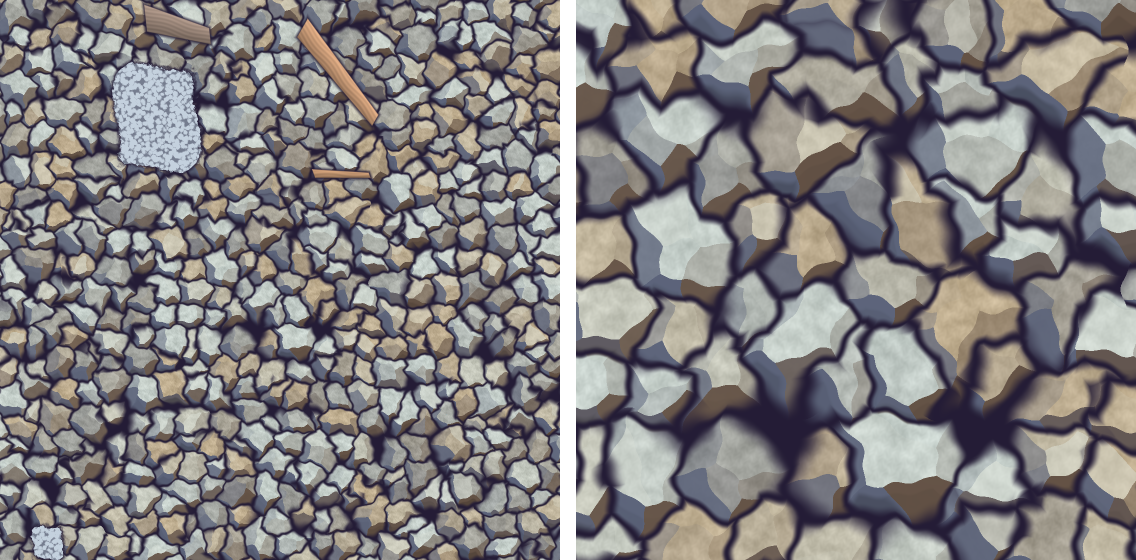
Left, the full canvas; right, a detail of the centre.
A WebGL 1 fragment shader for this texture:

```glsl
precision highp float;
// Crushed gravel seen from above, with a pale slab and a few wood splinters.
// Each stone is a small polyhedron (the minimum of tilted planes); the highest
// stone wins, and its facet slope, creases and cast shadow set the colour.
uniform vec2 u_resolution;

const float STONES_ACROSS = 22.0;
const float TAU = 6.28319;
const vec3 PALE = vec3(0.77, 0.81, 0.79);
const vec3 GREY = vec3(0.59, 0.59, 0.57);
const vec3 TAN = vec3(0.75, 0.68, 0.56);
const vec3 BROWN = vec3(0.39, 0.32, 0.27);
const vec3 SLATE = vec3(0.36, 0.39, 0.48);
const vec3 GAP = vec3(0.14, 0.11, 0.21);
const vec3 LIGHT = vec3(0.16, 0.53, 0.83);

struct Surface { float top; float second; vec2 slope; vec2 id; };

vec2 hash2(vec2 p) {
  vec2 q = vec2(dot(p, vec2(127.1, 311.7)), dot(p, vec2(269.5, 183.3)));
  return fract(sin(q) * 43758.5);
}

// Distance to the nearest scattered point
float cellNoise(vec2 p) {
  vec2 cell = floor(p);
  float nearest = 2.0;
  for (int y = -1; y <= 1; y++)
    for (int x = -1; x <= 1; x++) {
      vec2 c = cell + vec2(float(x), float(y));
      nearest = min(nearest, length(c + hash2(c) - p));
    }
  return nearest;
}

float layeredSines(vec2 p) {
  float sum = 0.0, gain = 0.5;
  for (int i = 0; i < 4; i++) {
    sum += gain * sin(p.x + 1.7 * sin(p.y)) * sin(p.y + 1.3 * sin(p.x * 0.8));
    p = mat2(1.5, 1.2, -1.2, 1.5) * p + 2.3;
    gain *= 0.65;
  }
  return sum;
}

// Height in z, facet slope in xy, of one stone at offset d from its centre
vec3 stoneFacet(vec2 d, vec2 id) {
  vec2 tilt = (hash2(id + 7.3) - 0.5) * 1.1;
  vec3 facet = vec3(tilt, 0.42 + dot(d, tilt));
  for (int k = 0; k < 6; k++) {
    vec2 r = hash2(id + float(k) * 17.1 + 3.0);
    float angle = (float(k) + 0.8 * r.x) * TAU / 6.0 + id.x;
    vec2 dir = vec2(cos(angle), sin(angle));
    float steep = 1.0 + 1.5 * r.x;
    float h = (mix(0.4, 0.72, r.y) - dot(d, dir)) * steep;
    if (h < facet.z) facet = vec3(-dir * steep, h);
  }
  return facet;
}

Surface gravel(vec2 p) {
  Surface s = Surface(-0.4, -0.7, vec2(0.0), vec2(0.0));
  vec2 cell = floor(p);
  for (int y = -1; y <= 1; y++)
    for (int x = -1; x <= 1; x++) {
      vec2 id = cell + vec2(float(x), float(y));
      vec2 d = p - id - 0.12 - 0.76 * hash2(id);
      if (dot(d, d) < 1.2) {
        vec3 f = stoneFacet(d, id);
        f.z += 0.4 * hash2(id + 41.0).x;
        if (f.z > s.top) s = Surface(f.z, s.top, f.xy, id);
        else s.second = max(s.second, f.z);
      }
    }
  return s;
}

vec3 gravelColor(vec2 p, float grain) {
  Surface s = gravel(p);
  vec2 tone = hash2(s.id + 91.0);
  vec3 albedo = mix(TAN, PALE, smoothstep(0.15, 0.65, tone.x));
  albedo = mix(albedo, GREY, 0.8 * smoothstep(0.5, 0.9, tone.y));
  albedo += 0.09 * grain;
  float lit = dot(normalize(vec3(-s.slope, 1.0)), LIGHT);
  vec3 shade = mix(BROWN, SLATE, smoothstep(-0.5, 0.7, s.slope.x));
  vec3 color = mix(shade, albedo, smoothstep(0.0, 0.82, lit));
  color = mix(color, vec3(0.86, 0.88, 0.84), 0.5 * smoothstep(0.86, 1.0, lit));
  // Shadow thrown by the stone towards the light, then dark creases
  float rise = gravel(p + LIGHT.xy * 0.35).top - s.top;
  color = mix(color, shade * 0.75, 0.8 * smoothstep(0.18, 0.42, rise));
  float crease = smoothstep(0.0, 0.26, s.top - s.second);
  return mix(GAP, color, crease * smoothstep(-0.2, 0.24, s.top));
}

// Rough pale slab laid over the ground
vec3 addSlab(vec3 ground, vec2 p, vec2 center, vec2 size, float rough) {
  vec2 d = p - center;
  d += 0.1 * size.x * sin(d.yx * 2.6 / size.x) + 0.004 * rough;
  vec2 q = abs(d) - size * 0.65;
  float dist = length(max(q, 0.0)) + min(max(q.x, q.y), 0.0) - size.x * 0.35;
  float pits = smoothstep(0.35, 0.85, cellNoise(p * 130.0) + 0.35 * rough);
  vec3 face = mix(vec3(0.77, 0.82, 0.87), vec3(0.46, 0.49, 0.56), pits);
  ground = mix(GAP, ground, smoothstep(-0.002, 0.009, dist));
  return mix(face, ground, smoothstep(-0.0015, 0.0015, dist));
}

// Straight wood splinter with a lit upper side and lengthwise fibres
vec3 addSplinter(vec3 ground, vec2 p, vec2 a, vec2 b, float width, vec3 wood) {
  vec2 axis = normalize(b - a);
  vec2 d = p - 0.5 * (a + b);
  vec2 q = vec2(dot(d, axis), dot(d, vec2(-axis.y, axis.x)));
  float halfLength = 0.5 * length(b - a);
  float w = width * (1.0 - 0.25 * q.x / halfLength);
  float dist = max(abs(q.x + 0.4 * q.y) - halfLength, abs(q.y) - w);
  float fibre = sin(q.y * 900.0 + 2.0 * sin(q.x * 70.0));
  vec3 face = wood * (0.95 + 0.2 * q.y / w + 0.05 * fibre);
  ground = mix(GAP, ground, smoothstep(-0.002, 0.007, dist));
  return mix(face, ground, smoothstep(-0.0015, 0.0015, dist));
}

void main() {
  vec2 uv = gl_FragCoord.xy / u_resolution;
  float grain = layeredSines(uv * 150.0);
  // Four samples per point smooth the facet edges
  vec3 color = vec3(0.0);
  for (int i = 0; i < 4; i++) {
    vec2 offset = vec2(mod(float(i), 2.0), floor(float(i) * 0.5)) - 0.5;
    vec2 p = (uv + 0.5 * offset / u_resolution) * STONES_ACROSS;
    p += 0.035 * sin(p.yx * 7.0) + 0.02 * sin(p.yx * 15.0 + p);
    color += 0.25 * gravelColor(p, grain);
  }
  color = addSlab(color, uv, vec2(0.28, 0.79), vec2(0.071, 0.1), grain);
  color = addSlab(color, uv, vec2(0.085, 0.03), vec2(0.026, 0.03), grain);
  color = addSplinter(color, uv, vec2(0.54, 0.95), vec2(0.67, 0.785), 0.014, vec3(0.78, 0.6, 0.46));
  color = addSplinter(color, uv, vec2(0.26, 0.967), vec2(0.375, 0.935), 0.018, vec3(0.6, 0.52, 0.47));
  color = addSplinter(color, uv, vec2(0.56, 0.69), vec2(0.66, 0.687), 0.006, vec3(0.74, 0.57, 0.43));
  gl_FragColor = vec4(color, 1.0);
}
```
